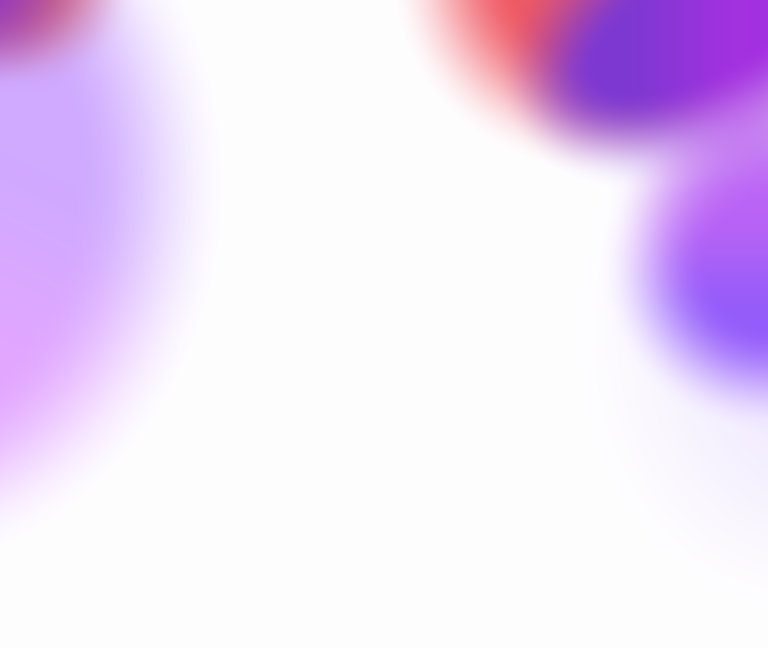
A Shadertoy shader for this background:

```glsl
// Soft blurred blobs of lilac, violet and coral around a white field.
#define PAPER vec3(0.996, 0.994, 0.998)
#define LILAC_HIGH vec3(0.81, 0.665, 1.0)
#define LILAC_LOW vec3(0.885, 0.65, 1.0)
#define CORAL vec3(0.935, 0.35, 0.39)
#define ROSE vec3(0.80, 0.38, 0.50)
#define PLUM vec3(0.58, 0.22, 0.74)
#define VIOLET_DEEP vec3(0.49, 0.22, 0.82)
#define VIOLET_BRIGHT vec3(0.64, 0.19, 0.88)
#define ORCHID vec3(0.73, 0.39, 0.96)
#define INDIGO vec3(0.58, 0.36, 0.98)
#define BRIDGE vec3(0.80, 0.56, 0.94)
#define HAZE 0.13

// Coverage of a tilted ellipse whose rim fades over +-blur.
float blob(vec2 p, vec2 center, vec2 radius, float tilt, float blur) {
    float c = cos(tilt), s = sin(tilt);
    vec2 d = p - center;
    vec2 q = vec2(c * d.x + s * d.y, c * d.y - s * d.x) / radius;
    float len = length(q);
    float dist = (len - 1.0) * len / max(length(q / radius), 1e-4);
    return 1.0 - smoothstep(-blur, blur, dist);
}

void mainImage(out vec4 fragColor, in vec2 fragCoord) {
    // Height spans 0..1; x is stretched to a fixed frame width.
    vec2 p = fragCoord / iResolution.xy * vec2(1.185, 1.0);
    vec3 color = PAPER;

    // Large lilac blob on the left
    vec3 lilac = mix(LILAC_LOW, LILAC_HIGH, smoothstep(0.42, 0.80, p.y + 0.5 * p.x));
    color = mix(color, lilac, blob(p, vec2(-0.20, 0.715), vec2(0.44, 0.494), 0.0, 0.125));

    // Rose and plum in the upper left corner
    color = mix(color, ROSE, blob(p, vec2(0.03, 1.03), vec2(0.11, 0.10), 0.0, 0.075));
    color = mix(color, PLUM, blob(p, vec2(-0.03, 1.02), vec2(0.085), 0.0, 0.08));

    // Faint haze and pale bridge on the right
    color = mix(color, INDIGO, HAZE * blob(p, vec2(1.24, 0.49), vec2(0.20, 0.28), 0.0, 0.20));
    color = mix(color, BRIDGE, 0.9 * blob(p, vec2(1.20, 0.76), vec2(0.15, 0.13), 0.0, 0.13));

    // Orchid to indigo ball
    vec3 ball = mix(INDIGO, ORCHID, smoothstep(0.50, 0.69, p.y));
    color = mix(color, ball, blob(p, vec2(1.185, 0.591), vec2(0.177), 0.0, 0.085));

    // Coral blob with a violet ellipse over it
    color = mix(color, CORAL, blob(p, vec2(0.91, 1.046), vec2(0.216), 0.0, 0.10));
    vec3 violet = mix(VIOLET_DEEP, VIOLET_BRIGHT, smoothstep(0.95, 1.16, p.x));
    color = mix(color, violet, blob(p, vec2(1.114, 0.981), vec2(0.293, 0.154), 0.489, 0.08));

    fragColor = vec4(color, 1.0);
}
```
